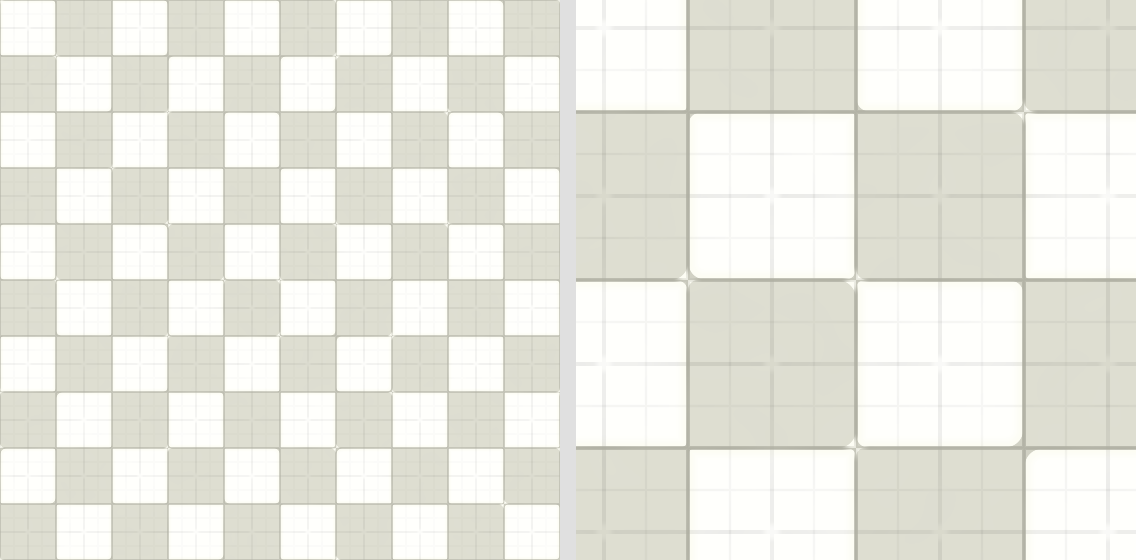
Left: the whole. Right: its middle third, enlarged.
Write a WebGL 2 fragment shader that draws this pattern.

```glsl
#version 300 es
precision highp float;
// Checkerboard of pale tiles: white ones with unevenly rounded corners on warm grey.
// Each tile carries faint half and quarter rules; dark seams frame it.
// Hashes and gradient noise wrap on the tile count, so the canvas repeats.

#define TILES 10.0          // tiles across and down, even so the checker wraps
#define SEAM_WIDTH 0.022    // widths and radii are in tiles
#define RULE_WIDTH 0.024
#define FINE_WIDTH 0.014
#define SEAM_STRENGTH 0.85
#define RULE_STRENGTH 0.065
#define FINE_STRENGTH 0.035
#define CORNER_MIN 0.025
#define CORNER_MAX 0.12
#define CHIP_CHANCE 0.22
#define WEAR 0.35

uniform vec2 u_resolution;
out vec4 fragColor;

const vec3 WHITE = vec3(1.0, 1.0, 0.99);
const vec3 CREAM = vec3(0.99, 0.99, 0.955);
const vec3 GREY = vec3(0.87, 0.87, 0.82);
const vec3 CORNER_GREY = vec3(0.82, 0.82, 0.77);
const vec3 SEAM = vec3(0.68, 0.68, 0.63);

float hash(vec2 p) {
    vec3 q = fract(p.xyx * vec3(0.1031, 0.1030, 0.0973));
    q += dot(q, q.yzx + 33.33);
    return fract((q.x + q.y) * q.z);
}

// Gradient at a lattice point, wrapped to the period
vec2 gradient(vec2 cell, float period) {
    float angle = 6.2832 * hash(mod(cell, period) + 7.0);
    return vec2(cos(angle), sin(angle));
}

float gradientNoise(vec2 p, float period) {
    vec2 i = floor(p), f = fract(p);
    vec2 u = f * f * f * (f * (f * 6.0 - 15.0) + 10.0);
    vec2 e = vec2(0.0, 1.0);
    float a = dot(gradient(i, period), f);
    float b = dot(gradient(i + e.yx, period), f - e.yx);
    float c = dot(gradient(i + e.xy, period), f - e.xy);
    float d = dot(gradient(i + e.yy, period), f - e.yy);
    return mix(mix(a, b, u.x), mix(c, d, u.x), u.y);
}

// Share of a pixel covered by a line, per axis
vec2 lineCover(vec2 dist, float width, vec2 px) {
    vec2 lo = max(dist - 0.5 * px, vec2(-0.5 * width));
    vec2 hi = min(dist + 0.5 * px, vec2(0.5 * width));
    return clamp((hi - lo) / px, 0.0, 1.0);
}

float roundedBox(vec2 p, float halfSize, float radius) {
    vec2 q = abs(p) - halfSize + radius;
    return length(max(q, 0.0)) + min(max(q.x, q.y), 0.0) - radius;
}

void main() {
    vec2 p = gl_FragCoord.xy / u_resolution * TILES;
    vec2 px = TILES / u_resolution;
    float aa = max(px.x, px.y);
    vec2 tile = floor(p);
    vec2 local = fract(p) - 0.5;
    vec2 vertex = mod(floor(p + 0.5), TILES);
    vec2 toVertex = 0.5 - abs(local);
    bool isGrey = mod(tile.x + tile.y, 2.0) < 0.5;
    float wear = gradientNoise(p * 3.0, TILES * 3.0);

    // Tile body, with its own radius at each corner
    float pick = hash(vertex * 3.0 + tile + 11.0);
    float radius = mix(CORNER_MIN, CORNER_MAX, pick * pick);
    float chip = step(hash(vertex + 41.0), CHIP_CHANCE);
    vec3 color;
    if (isGrey) {
        float d = roundedBox(local, 0.5, chip * mix(0.05, 0.12, pick));
        color = mix(GREY, CREAM, chip * smoothstep(-0.5 * aa, 0.5 * aa, d));
    } else {
        float d = roundedBox(local, 0.495, radius);
        color = mix(WHITE, CREAM, smoothstep(-0.08, 0.0, d));
        color = mix(color, CORNER_GREY, smoothstep(-0.5 * aa, 0.5 * aa, d));
    }
    color *= 1.0 + 0.006 * wear * float(isGrey);

    // Half rules break beside their crossing; quarter rules fade unevenly
    vec2 rule = lineCover(abs(local), RULE_WIDTH, px);
    rule *= mix(vec2(0.35), vec2(1.0), smoothstep(0.02, 0.07, abs(local.yx)));
    vec2 fine = lineCover(abs(abs(local) - 0.25), FINE_WIDTH, px);
    color *= 1.0 - RULE_STRENGTH * max(rule.x, rule.y) * (1.0 + WEAR * wear);
    color *= 1.0 - FINE_STRENGTH * max(fine.x, fine.y) * (1.0 + 2.0 * WEAR * wear);

    // Seams, paler where a corner is chipped
    vec2 seam = lineCover(toVertex, SEAM_WIDTH, px);
    float paled = 1.0 - 0.7 * chip * (1.0 - smoothstep(0.02, 0.09, length(toVertex)));
    float seamAlpha = SEAM_STRENGTH * max(seam.x, seam.y) * paled;
    color = mix(color, SEAM, seamAlpha * (1.0 + 0.5 * WEAR * wear));

    fragColor = vec4(color, 1.0);
}
```
